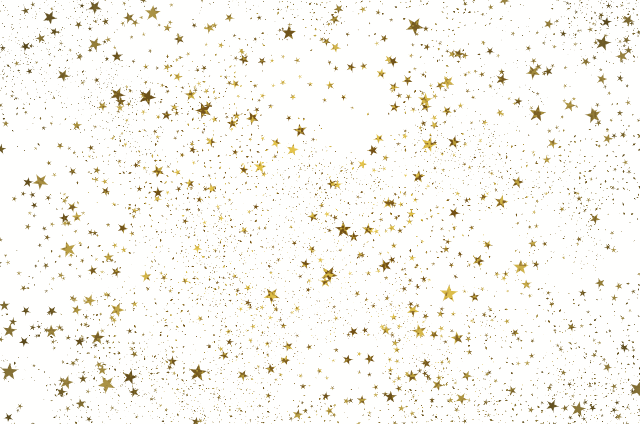
Reproduce this pattern procedurally as a Shadertoy shader.

```glsl
// Gold foil stars and drifting glitter dust scattered over a white ground.

const float TAU = 6.2832;

vec3 hash3(vec3 p) {
    p = fract(p * vec3(0.1031, 0.1030, 0.0973));
    p += dot(p, p.yxz + 33.33);
    return fract((p.xxy + p.yxx) * p.zyx);
}

float noise(vec2 p, float seed) {
    vec2 i = floor(p), f = fract(p);
    f = f * f * (3.0 - 2.0 * f);
    float low = mix(hash3(vec3(i, seed)).x, hash3(vec3(i + vec2(1, 0), seed)).x, f.x);
    float high = mix(hash3(vec3(i + vec2(0, 1), seed)).x, hash3(vec3(i + 1.0, seed)).x, f.x);
    return mix(low, high, f.y);
}

mat2 rotation(float angle) {
    float c = cos(angle), s = sin(angle);
    return mat2(c, s, -s, c);
}

// Fold the plane into one half arm, then measure to its straight side.
float starDistance(vec2 q, float radius) {
    float angle = mod(atan(q.x, q.y) + TAU / 10.0, TAU / 5.0) - TAU / 10.0;
    q = length(q) * vec2(abs(sin(angle)), cos(angle));
    vec2 tip = vec2(0.0, radius);
    vec2 side = 0.42 * radius * vec2(0.588, 0.809) - tip;
    return dot(q - tip, normalize(vec2(-side.y, side.x)));
}

float coverage(float dist) {
    return clamp(0.5 - dist * iResolution.y, 0.0, 1.0);
}

// Sparkling foil near the middle, dark matte olive toward the rim.
vec3 goldColor(vec2 p, vec2 center, float tone) {
    vec2 fromMiddle = center - 0.5 * iResolution.xy / iResolution.y;
    float rim = smoothstep(0.2, 0.8, length(fromMiddle * vec2(0.9, 1.1)));
    vec3 matte = mix(vec3(0.40, 0.33, 0.13), vec3(0.70, 0.60, 0.31), tone);
    matte *= mix(1.1, 0.82, rim);
    float glint = smoothstep(0.25, 0.75, noise(p * 230.0, 5.0) + 0.7 * (tone - 0.5));
    vec3 foil = mix(vec3(0.45, 0.30, 0.06), vec3(0.93, 0.80, 0.28), glint);
    return mix(foil, matte, 0.2 + 0.75 * rim);
}

void addStars(inout vec3 color, vec2 p, float cellSize, vec2 radii, float density, float seed) {
    for (int y = -1; y <= 1; y++)
    for (int x = -1; x <= 1; x++) {
        vec2 cell = floor(p / cellSize) + vec2(x, y);
        vec3 place = hash3(vec3(cell, seed));
        vec3 look = hash3(vec3(cell, seed + 57.0));
        vec2 center = (cell + place.xy) * cellSize;
        float crowd = mix(0.55, 1.45, smoothstep(0.25, 0.75, noise(center * 5.0, 11.0)));
        if (place.z > density * crowd) continue;
        float radius = mix(radii.x, radii.y, look.x * look.x);
        vec2 q = rotation(look.y * TAU) * (p - center);
        color = mix(color, goldColor(p, center, look.z), coverage(starDistance(q, radius)));
    }
}

// Small slanted chips, one per cell, gathered into loose drifts.
void addDust(inout vec3 color, vec2 p, float cellSize, vec2 radii, float density, float seed) {
    vec2 cell = floor(p / cellSize);
    vec3 place = hash3(vec3(cell, seed));
    vec3 look = hash3(vec3(cell, seed + 57.0));
    vec2 center = (cell + 0.2 + 0.6 * place.xy) * cellSize;
    float drift = 0.65 * noise(center * vec2(4.0, 5.0), 23.0) + 0.35 * noise(center * 15.0, 29.0);
    if (place.z > density * smoothstep(0.36, 0.78, drift)) return;
    float radius = mix(radii.x, radii.y, look.x * look.x);
    vec2 q = abs(rotation(look.y * TAU) * (p - center));
    float dist = 0.75 * (q.x + 1.7 * q.y - radius);
    color = mix(color, goldColor(p, center, look.z * 0.65), coverage(dist));
}

void mainImage(out vec4 fragColor, in vec2 fragCoord) {
    vec2 p = fragCoord / iResolution.y;
    vec3 color = vec3(1.0, 1.0, 0.995);

    // Dust, from fine powder to visible chips
    addDust(color, rotation(0.4) * p, 0.0075, vec2(0.0006, 0.0018), 0.42, 3.0);
    addDust(color, p, 0.0125, vec2(0.0015, 0.0042), 0.42, 7.0);

    // Stars, from small to large
    addStars(color, p, 0.036, vec2(0.0032, 0.0068), 0.55, 13.0);
    addStars(color, p, 0.060, vec2(0.0065, 0.0120), 0.50, 17.0);
    addStars(color, p, 0.085, vec2(0.0115, 0.0215), 0.58, 19.0);

    fragColor = vec4(color, 1.0);
}
```
